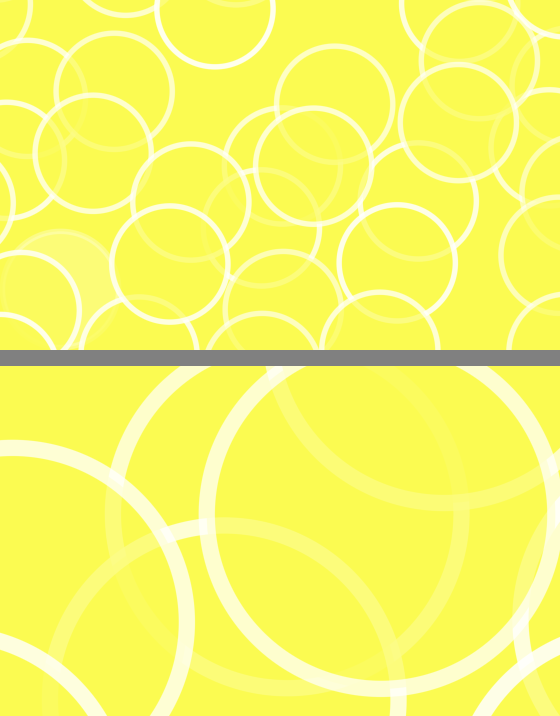
Top, the full canvas; bottom, a detail of the centre.
Give the GLSL for this background, as a Shadertoy shader.

```glsl
// Pale translucent hoops scattered in slanted pairs over flat lemon yellow.
// Pairs sit on a jittered grid and are painted in shuffled order; each disc
// veils the hoops beneath it with yellow before its own white rim is drawn.

const vec3 YELLOW = vec3(0.984, 0.984, 0.318);
const vec3 WHITE = vec3(1.0);

const int COLUMNS = 5;
const int ROWS = 4;
const int PAIRS = COLUMNS * ROWS;
const int SHUFFLE = 7;                          // coprime with PAIRS

const float RADIUS = 0.166;                     // middle of the rim
const float RIM_WIDTH = 0.0155;
const float VEIL = 0.68;                        // opacity of the disc fill
const vec2 HALF_OFFSET = vec2(0.030, 0.0885);   // pair centre to its upper hoop
const vec2 MARGIN = vec2(0.20, 0.25);           // grid overhang past the canvas
const vec2 PALE_CENTRE = vec2(0.173, 0.173);

// Three random values in 0..1 from a cell position.
vec3 hash32(vec2 p) {
    vec3 q = fract(p.xyx * vec3(0.1031, 0.1030, 0.0973));
    q += dot(q, q.yxz + 33.33);
    return fract((q.xxy + q.yzz) * q.zyx);
}

// Coverage of the region where a signed distance is negative.
float coverage(float dist, float blur) {
    return 1.0 - smoothstep(-blur, blur, dist);
}

// Paints one disc and its rim over the colour below.
vec3 paintHoop(vec3 below, vec2 p, vec3 fill, float veil, float rimOpacity, float blur) {
    float dist = length(p) - RADIUS;
    vec3 colour = mix(below, fill, veil * coverage(dist, blur));
    float rim = coverage(abs(dist) - 0.5 * RIM_WIDTH, blur);
    return mix(colour, WHITE, rimOpacity * rim);
}

void mainImage(out vec4 fragColor, in vec2 fragCoord) {
    vec2 uv = fragCoord / iResolution.y;
    float blur = 0.75 / iResolution.y;
    vec2 canvas = vec2(iResolution.x / iResolution.y, 1.0);
    vec2 cellSize = (canvas + 2.0 * MARGIN) / vec2(COLUMNS, ROWS);

    // A single lighter disc lies underneath everything.
    vec3 paleFill = mix(YELLOW, WHITE, 0.22);
    vec3 colour = paintHoop(YELLOW, uv - PALE_CENTRE, paleFill, 1.0, 0.3, blur);

    // Hoop pairs: the upper one first, then the lower one across it.
    for (int i = 0; i < PAIRS; i++) {
        int k = (i * SHUFFLE) % PAIRS;
        vec2 cell = vec2(k % COLUMNS, k / COLUMNS);
        vec3 rnd = hash32(cell + 17.0);
        vec2 centre = (cell + mix(vec2(0.1), vec2(0.9), rnd.xy)) * cellSize - MARGIN;
        float opacity = mix(0.52, 0.84, rnd.z);
        colour = paintHoop(colour, uv - centre - HALF_OFFSET, YELLOW, VEIL, opacity, blur);
        colour = paintHoop(colour, uv - centre + HALF_OFFSET, YELLOW, VEIL, opacity + 0.06, blur);
    }

    fragColor = vec4(colour, 1.0);
}
```
